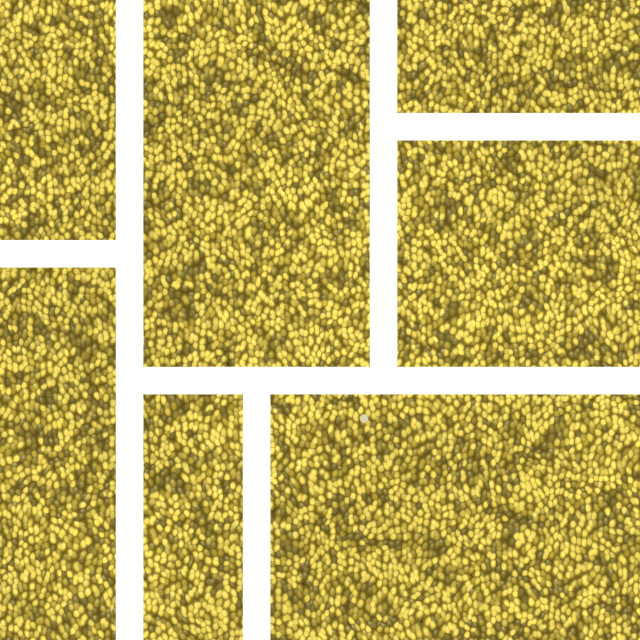
Give the GLSL for this pattern, as a WebGL 2 fragment shader.

```glsl
#version 300 es
precision highp float;
// Looped yellow carpet cut into panels by flat white bands.
// Tufts are jittered ellipses on a staggered grid, blended by distance;
// streaked noise groups their tones, and box distances draw the bands.

#define TUFT_GRID vec2(112.0, 92.0)
#define TUFT_RADIUS vec2(0.58, 0.62)
#define JITTER 0.75
#define BAND_HALF 0.0217
#define GAP_COLOR vec3(0.45, 0.37, 0.10)
#define GREY_COLOR vec3(0.51, 0.45, 0.20)
#define OLIVE_COLOR vec3(0.70, 0.61, 0.22)
#define YELLOW_COLOR vec3(0.98, 0.88, 0.37)
#define GLINT_COLOR vec3(1.0, 0.96, 0.74)
#define BAND_COLOR vec3(1.0, 1.0, 0.995)
#define SPECK_COLOR vec3(0.87, 0.84, 0.68)

uniform vec2 u_resolution;
out vec4 fragColor;

float hash(vec2 p) {
    return fract(sin(dot(p, vec2(127.1, 311.7))) * 43758.5);
}

float noise(vec2 p) {
    vec2 i = floor(p), f = fract(p);
    f = f * f * (3.0 - 2.0 * f);
    return mix(mix(hash(i), hash(i + vec2(1.0, 0.0)), f.x),
               mix(hash(i + vec2(0.0, 1.0)), hash(i + 1.0), f.x), f.y);
}

// Signed distance to a box given by its corners.
float box(vec2 p, vec2 lo, vec2 hi) {
    vec2 d = abs(p - 0.5 * (lo + hi)) - 0.5 * (hi - lo);
    return length(max(d, 0.0)) + min(max(d.x, d.y), 0.0);
}

// Bands of constant width, from a start to an end along one axis.
float columnBand(vec2 p, float x, float y0, float y1) {
    return box(p, vec2(x - BAND_HALF, y0), vec2(x + BAND_HALF, y1));
}

float rowBand(vec2 p, float y, float x0, float x1) {
    return box(p, vec2(x0, y - BAND_HALF), vec2(x1, y + BAND_HALF));
}

float bands(vec2 p) {
    float d = columnBand(p, 0.2025, -0.1, 1.1);
    d = min(d, columnBand(p, 0.5993, 0.4053, 1.1));
    d = min(d, columnBand(p, 0.4010, -0.1, 0.4053));
    d = min(d, rowBand(p, 0.4053, 0.2025, 1.1));
    d = min(d, rowBand(p, 0.6035, -0.1, 0.2025));
    return min(d, rowBand(p, 0.8020, 0.5993, 1.1));
}

// Yarn colour of one tuft, clustered along short horizontal streaks.
vec3 yarn(vec2 id) {
    float streak = noise(id * vec2(0.36, 0.62) + 17.0);
    float tone = hash(id + 5.3) + 0.8 * (streak - 0.5);
    vec3 c = mix(GREY_COLOR, OLIVE_COLOR, smoothstep(0.05, 0.27, tone));
    c = mix(c, YELLOW_COLOR, smoothstep(0.32, 0.62, tone));
    return c * (0.95 + 0.1 * hash(id + 9.1));
}

vec3 carpet(vec2 uv) {
    // A slight warp keeps the tuft rows from looking ruled.
    vec2 p = uv * TUFT_GRID;
    p += 0.9 * (vec2(noise(uv * 19.0), noise(uv * 23.0 + 40.0)) - 0.5);
    float column = floor(p.x);
    vec3 colorSum = vec3(0.0);
    float weightSum = 0.0, nearest = 4.0, glint = 0.0;

    for (int i = -1; i <= 1; i++) {
        float cx = column + float(i);
        float stagger = 0.5 * mod(cx, 2.0);
        float row = floor(p.y - stagger);
        for (int j = -1; j <= 1; j++) {
            vec2 id = vec2(cx, row + float(j));
            vec2 offset = vec2(hash(id), hash(id + 31.7)) - 0.5;
            vec2 q = p - id - vec2(0.5, 0.5 + stagger) - JITTER * offset;
            q.x += q.y * 0.8 * (hash(id + 71.3) - 0.5);
            float d = length(q / TUFT_RADIUS);
            float w = exp(-5.0 * d * d);
            colorSum += w * yarn(id);
            weightSum += w;
            nearest = min(nearest, d);
            vec2 top = q - vec2(-0.06, 0.2);
            glint = max(glint, exp(-14.0 * dot(top, top)) * hash(id + 13.9));
        }
    }

    vec3 c = colorSum / max(weightSum, 1e-5);
    float body = smoothstep(1.3, 0.35, nearest);
    c = mix(mix(GAP_COLOR, c * 0.6, 0.45), c, body);
    c = mix(c, GLINT_COLOR, 0.42 * glint * body);
    // Broad wear and fine fibre grain.
    c *= 0.97 + 0.08 * noise(uv * vec2(5.0, 7.0) + 3.0);
    return c * (0.96 + 0.08 * noise(uv * 420.0));
}

void main() {
    vec2 uv = gl_FragCoord.xy / u_resolution;
    float pixel = 1.0 / min(u_resolution.x, u_resolution.y);
    vec3 color = carpet(uv);

    // A pale crumb lying on the pile.
    float speck = length((uv - vec2(0.569, 0.346)) * vec2(1.0, 0.9)) - 0.0062;
    color = mix(color, SPECK_COLOR, 1.0 - smoothstep(-0.0015, 0.0015, speck));

    float cover = clamp(0.5 - bands(uv) / pixel, 0.0, 1.0);
    fragColor = vec4(mix(color, BAND_COLOR, cover), 1.0);
}
```
